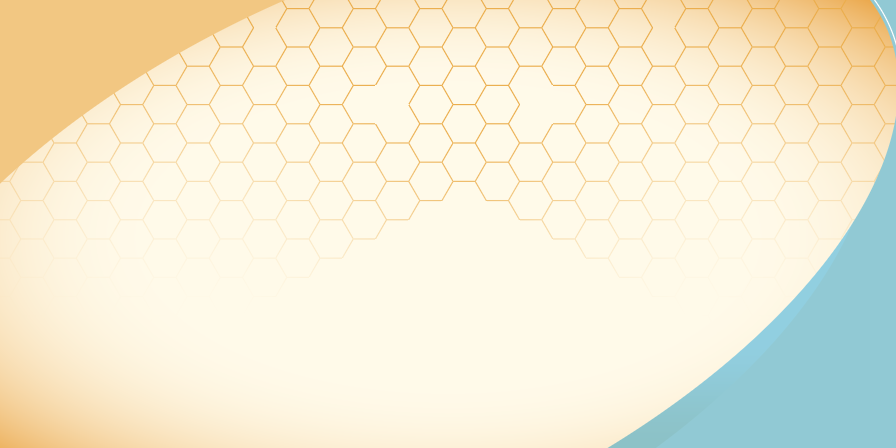
Write a WebGL 2 fragment shader that draws this background.

```glsl
#version 300 es
precision highp float;
// Cream tilted oval with a fading honeycomb, between a tan and a teal corner.

#define OVAL_CENTER vec2(0.848, 0.423)
#define OVAL_RADII vec2(1.2425, 0.613)
#define OVAL_TILT 0.4316
#define CRESCENT_SHIFT vec2(-0.059, -0.112)
#define HEX_CENTER vec2(1.036, 0.638)
#define HEX_HEIGHT 0.0857
#define LINE_HALF_WIDTH 0.0013
#define GLOW_START 0.6
#define GLOW_POWER 2.5

uniform vec2 u_resolution;
out vec4 fragColor;

const vec3 CREAM = vec3(1.0, 0.98, 0.915);
const vec3 AMBER = vec3(0.92, 0.66, 0.30);
const vec3 LINE_GOLD = vec3(0.92, 0.68, 0.30);
const vec3 TAN = vec3(0.95, 0.78, 0.51);
const vec3 TEAL = vec3(0.57, 0.79, 0.83);
const vec3 SKY = vec3(0.57, 0.81, 0.88);
const vec3 SAGE = vec3(0.55, 0.76, 0.78);

// Approximate signed distance to the tilted oval, negative inside.
float ovalDistance(vec2 p) {
  float c = cos(OVAL_TILT), s = sin(OVAL_TILT);
  vec2 q = vec2(c * p.x + s * p.y, c * p.y - s * p.x) / OVAL_RADII;
  float slope = 2.0 * length(q / OVAL_RADII);
  return (dot(q, q) - 1.0) / max(slope, 0.001);
}

float inside(float d, float pixel) {
  return clamp(0.5 - d / pixel, 0.0, 1.0);
}

// Box-filtered coverage of a thin line.
float lineCoverage(float d, float pixel) {
  return inside(abs(d) - LINE_HALF_WIDTH, pixel) - inside(abs(d) + LINE_HALF_WIDTH, pixel);
}

// Cells exist only above an arch that opens downward from the middle.
bool cellExists(vec2 c) {
  return c.y + abs(c.x) / sqrt(3.0) > -0.25 * HEX_HEIGHT;
}

// Outlines of flat-topped hexagons, with a few symmetric edges left out.
float honeycomb(vec2 p, float pixel) {
  vec2 period = vec2(sqrt(3.0), 1.0) * HEX_HEIGHT;
  vec2 a = p - period * round(p / period);
  vec2 b = p - period * (floor(p / period) + 0.5);
  vec2 local = dot(a, a) < dot(b, b) ? a : b;
  vec2 cell = p - local;

  float sector = radians(60.0);
  float angle = (floor(atan(local.y, local.x) / sector) + 0.5) * sector;
  vec2 normal = vec2(cos(angle), sin(angle));
  vec2 neighbor = cell + normal * HEX_HEIGHT;
  if (!cellExists(cell) && !cellExists(neighbor)) return 0.0;

  vec2 middle = 0.5 * (cell + neighbor) / HEX_HEIGHT;
  middle.x = abs(middle.x);
  bool missingJoint = distance(middle, vec2(2.02, 1.5)) < 0.36;
  bool missingEdge = distance(middle, vec2(5.2, 3.5)) < 0.2;
  if (missingJoint || missingEdge) return 0.0;
  return lineCoverage(0.5 * HEX_HEIGHT - dot(local, normal), pixel);
}

void main() {
  float pixel = 1.0 / u_resolution.y;
  vec2 p = gl_FragCoord.xy * pixel;
  float oval = ovalDistance(p - OVAL_CENTER);

  // Corners behind the oval, with a blue crescent along the lower right
  float crescent = ovalDistance(p - OVAL_CENTER - CRESCENT_SHIFT);
  vec3 crescentColor = mix(SAGE, SKY, smoothstep(0.0, 0.25, p.y));
  vec3 right = mix(TEAL, crescentColor, inside(crescent, pixel));
  float rim = lineCoverage(oval - 0.008, pixel) * smoothstep(0.7, 0.8, p.y);
  right = mix(right, vec3(1.0), rim);
  vec3 color = p.x < 1.0 ? TAN : right;

  // Cream face, warming toward the canvas corners
  float radius = length((p - vec2(1.0, 0.47)) * vec2(1.0, 2.0));
  float glow = pow(clamp((radius - GLOW_START) / 0.82, 0.0, 1.0), GLOW_POWER);
  vec3 face = mix(CREAM, AMBER, glow);

  // Honeycomb, strongest at the top and along the middle
  vec2 h = p - HEX_CENTER;
  float fade = smoothstep(0.2, 0.95, p.y + 0.2 - 0.45 * min(abs(h.x), 0.5));
  face = mix(face, LINE_GOLD, honeycomb(h, pixel) * pow(fade, 1.5));

  fragColor = vec4(mix(color, face, inside(oval, pixel)), 1.0);
}
```
